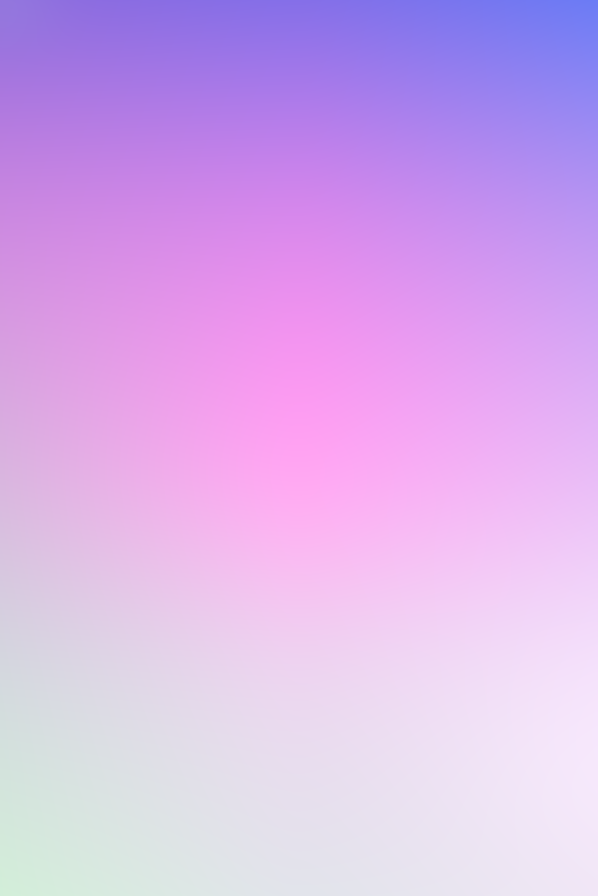
This background is drawn by a Shadertoy shader. Its source:

```glsl
// A soft mesh gradient: violet-blue sky over a pink heart, fading to lavender and mint.

// Smooth curve through five evenly spaced colours, t from 0 to 1
vec3 ramp(vec3 a, vec3 b, vec3 c, vec3 d, vec3 e, float t) {
    vec3 stops[7] = vec3[7](2.0 * a - b, a, b, c, d, e, 2.0 * e - d);
    float s = clamp(t, 0.0, 1.0) * 4.0;
    int i = min(int(s), 3);
    float f = s - float(i);
    vec3 p = stops[i], q = stops[i + 1], r = stops[i + 2], w = stops[i + 3];
    return q + 0.5 * f * (r - p + f * (2.0 * p - 5.0 * q + 4.0 * r - w
             + f * (3.0 * (q - r) + w - p)));
}

// Round falloff, one at the centre
float glow(vec2 p, vec2 centre, vec2 size) {
    vec2 d = (p - centre) / size;
    return exp(-dot(d, d));
}

void mainImage(out vec4 fragColor, in vec2 fragCoord) {
    vec2 uv = fragCoord / iResolution.xy;
    float down = 1.0 - uv.y;

    // Vertical ramps, from top to bottom
    vec3 left = ramp(vec3(0.56, 0.415, 0.865), vec3(0.80, 0.54, 0.88),
                     vec3(0.85, 0.69, 0.875), vec3(0.83, 0.845, 0.87),
                     vec3(0.825, 0.935, 0.85), down);
    vec3 middle = ramp(vec3(0.52, 0.435, 0.91), vec3(0.85, 0.535, 0.925),
                       vec3(1.0, 0.635, 0.95), vec3(0.93, 0.83, 0.94),
                       vec3(0.885, 0.895, 0.92), down);
    vec3 right = ramp(vec3(0.42, 0.485, 0.96), vec3(0.735, 0.59, 0.95),
                      vec3(0.90, 0.72, 0.965), vec3(0.955, 0.88, 0.98),
                      vec3(0.94, 0.90, 0.96), down);

    // Blend sideways, with a rounded crest at the centre line
    float x = 2.0 * uv.x - 1.0;
    float side = sqrt(x * x + 0.01) - 0.1 * (1.0 - abs(x));
    vec3 color = mix(middle, mix(left, right, step(0.0, x)), min(side, 1.0));

    // Pale light at the lower right and a grey-blue upper left corner
    color += 0.012 * glow(uv, vec2(1.0, 0.13), vec2(0.25, 0.12));
    color = mix(color, vec3(0.59, 0.51, 0.87), 0.5 * glow(uv, vec2(0.0, 1.0), vec2(0.1, 0.06)));

    fragColor = vec4(clamp(color, 0.0, 1.0), 1.0);
}
```
